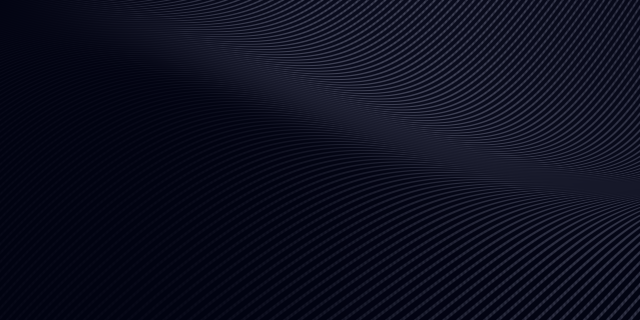
A WebGL 1 fragment shader for this background:

```glsl
precision highp float;

uniform vec2 u_resolution;

#define DEEP_NAVY vec3(0.004, 0.010, 0.066)
#define SLATE_NAVY vec3(0.040, 0.048, 0.115)
#define THREAD_COLOR vec3(0.275, 0.285, 0.365)
#define THREAD_DENSITY 52.0
#define DENSITY_FALLOFF 3.5
#define THREAD_HALF_WIDTH 0.17
#define DASH_DENSITY 66.0
#define DASH_STRENGTH 0.35

// Signed height above the fold that crosses the canvas
float foldHeight(vec2 p) {
    return p.y - 0.68 + 0.27 * sin((p.x - 0.98) * 1.5);
}

// Thread index: threads sweep up to the fold, run along it, then rise again
float threadPhase(vec2 p) {
    float d = foldHeight(p);
    float across = p.x * 0.5;
    float bend = mix(0.45, 0.25, across);
    float foldWidth = mix(0.15, 0.04, across);
    float s = p.x - 0.7 * d - bend * atan(d / foldWidth);
    return s * (THREAD_DENSITY - DENSITY_FALLOFF * s);
}

// Antialiased stripes that blend to their mean where they crowd together
float threadMask(vec2 p, float pixel) {
    float phase = threadPhase(p);
    vec2 slope = vec2(threadPhase(p + vec2(pixel, 0.0)),
                      threadPhase(p + vec2(0.0, pixel))) - phase;
    float blur = length(slope);
    float dist = abs(fract(phase) - 0.5);
    float soft = 0.6 * blur + 0.02;
    float stripe = 1.0 - smoothstep(THREAD_HALF_WIDTH - soft,
                                    THREAD_HALF_WIDTH + soft, dist);
    return mix(stripe, 2.0 * THREAD_HALF_WIDTH, smoothstep(0.35, 0.75, blur));
}

// Fine breaks along the threads, away from the fold
float dashMask(vec2 p, float d) {
    float wave = 0.5 + 0.5 * cos(6.28318 * DASH_DENSITY * (p.x + 0.35 * p.y));
    float away = smoothstep(0.10, 0.40, abs(d));
    return 1.0 - DASH_STRENGTH * away * wave;
}

// Light falls on the upper sheet and the right end of the lower sheet
float sheetLight(vec2 p, float d) {
    float upper = smoothstep(-0.15, 1.0, p.x)
                * (1.0 - 0.25 * smoothstep(1.3, 2.0, p.x));
    float lower = 0.10 + 0.68 * smoothstep(0.35, 2.1, p.x);
    return mix(lower, upper, smoothstep(-0.14, 0.08, d));
}

void main() {
    float pixel = 1.0 / u_resolution.y;
    vec2 p = gl_FragCoord.xy * pixel;
    float d = foldHeight(p);
    float light = sheetLight(p, d);

    // Base gradient
    float lift = light * smoothstep(-0.35, 0.1, d);
    vec3 color = mix(DEEP_NAVY, SLATE_NAVY, 0.15 * light + 0.75 * lift);

    // Soft glow along the fold
    float reach = (p.x - 1.1) / 0.5;
    float glow = exp(-d * d / 0.008 - reach * reach);
    color += 0.022 * glow;

    // Threads
    float thread = threadMask(p, pixel) * dashMask(p, d);
    color = mix(color, THREAD_COLOR, thread * light * 0.9);

    gl_FragColor = vec4(color, 1.0);
}
```
